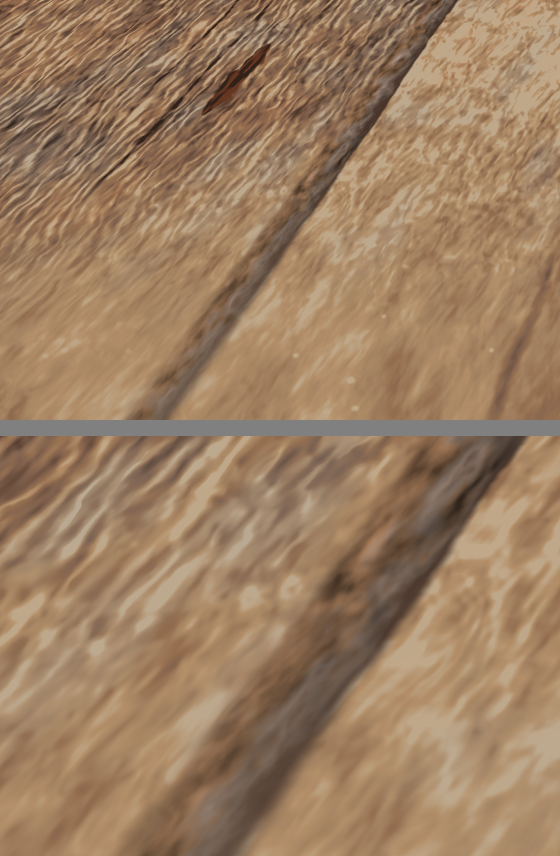
Top: the whole. Bottom: its middle third, enlarged.
This texture is drawn by a Shadertoy shader. Its source:

```glsl
// Weathered wooden boards seen at a low angle, split by a dark diagonal gap.
// Perspective board coordinates carry layered noise grain, cracks and a gouge;
// one tone value drives a brown palette, and detail softens toward the viewer.

#define VANISH vec2(2.23, 2.67)
#define GAP_LEFT 0.300
#define GAP_RIGHT 0.41
#define RING_RATE 31.0
#define RING_WARP 4.0
#define RIDGE_CONTRAST 2.1
#define FINE_CONTRAST 1.9
#define BROAD_CONTRAST 1.75
#define NEAR_BLUR 0.022
#define FAR_BLUR 0.005

const vec3 PITCH = vec3(0.19, 0.13, 0.10);
const vec3 UMBER = vec3(0.36, 0.26, 0.20);
const vec3 DUSK = vec3(0.51, 0.39, 0.31);
const vec3 BROWN = vec3(0.58, 0.43, 0.31);
const vec3 TAN = vec3(0.64, 0.51, 0.38);
const vec3 HONEY = vec3(0.70, 0.56, 0.41);
const vec3 PALE = vec3(0.75, 0.66, 0.54);
const vec3 RUST = vec3(0.40, 0.21, 0.13);
const vec3 SLATE = vec3(0.42, 0.36, 0.32);

float hash(vec2 p) {
    vec3 q = fract(p.xyx * 0.1031);
    q += dot(q, q.yzx + 33.33);
    return fract((q.x + q.y) * q.z);
}

float noise(vec2 p) {
    vec2 i = floor(p), f = fract(p);
    f = f * f * (3.0 - 2.0 * f);
    return mix(mix(hash(i), hash(i + vec2(1, 0)), f.x),
               mix(hash(i + vec2(0, 1)), hash(i + vec2(1, 1)), f.x), f.y);
}

// Layered noise centred on zero
float fbm(vec2 p) {
    float sum = 0.0, amp = 0.5;
    for (int i = 0; i < 4; i++) {
        sum += amp * (noise(p) - 0.5);
        p = p * 2.03 + 17.3;
        amp *= 0.5;
    }
    return sum;
}

// Tone to wood colour, dark to light
vec3 woodRamp(float t) {
    vec3 c = mix(PITCH, UMBER, clamp(t + 3.2, 0.0, 1.0));
    c = mix(c, DUSK, clamp(t + 2.2, 0.0, 1.0));
    c = mix(c, BROWN, clamp((t + 1.2) / 0.6, 0.0, 1.0));
    c = mix(c, TAN, clamp((t + 0.6) / 0.6, 0.0, 1.0));
    c = mix(c, HONEY, clamp(t / 0.6, 0.0, 1.0));
    return mix(c, PALE, clamp((t - 0.6) / 0.6, 0.0, 1.0));
}

// Soft wandering line along the boards, swelling and thinning
float crack(vec2 b, float across, float width, float blur) {
    float wander = 0.03 * fbm(vec2(b.y * 8.0, across * 40.0));
    float w = width * (0.2 + 1.2 * noise(vec2(b.y * 18.0, across * 9.0)));
    return 1.0 - smoothstep(w * 0.3, w + blur, abs(b.x - across - wander));
}

// Rare pale chips, one jittered dot in some cells
float chips(vec2 p, float blur) {
    vec2 cell = floor(p * 15.0);
    vec2 spot = 0.25 + 0.5 * vec2(hash(cell + 3.1), hash(cell + 8.7));
    float size = 0.002 + 0.004 * hash(cell + 5.0);
    float d = length((fract(p * 15.0) - spot) * vec2(0.8, 1.0)) / 15.0;
    return step(0.93, hash(cell)) * (1.0 - smoothstep(0.0, size + blur * 0.3, d));
}

void mainImage(out vec4 fragColor, in vec2 fragCoord) {
    vec2 p = fragCoord / iResolution.y;
    float depth = 1.0 - p.y / VANISH.y;
    vec2 b = vec2((p.x - VANISH.x) / depth + VANISH.x, p.y / depth);
    float focus = smoothstep(0.12, 0.68, p.y);
    float blur = mix(NEAR_BLUR, FAR_BLUR, focus);

    // Shared grain, from broad mottling to short fine fibres
    float mottle = fbm(b * vec2(5.5, 3.0));
    float streak = fbm(b * vec2(27.0, 10.0) + 2.0 * mottle);
    float bend = fbm(b * vec2(9.0, 8.0));
    float fine = noise(b * vec2(72.0, 28.0) + 4.0 * bend) - 0.5;
    fine += 0.7 * (noise(b * vec2(118.0, 55.0) + 6.0 * bend) - 0.5);
    fine *= mix(0.22, 1.0, focus);

    // Left board: dense wavy ridges broken into short light and dark dashes
    float rough = smoothstep(0.0, 0.52, p.y - 0.5 * p.x);
    float swirl = RING_WARP * fbm(b * vec2(6.0, 2.6) + 4.0);
    float phase = b.x * RING_RATE + swirl + 1.2 * fbm(b * vec2(26.0, 18.0));
    float wave = 0.5 + 0.5 * sin(6.2832 * phase);
    float dash = smoothstep(0.25, 0.7, noise(vec2(phase * 2.0, b.y * 20.0) + 9.0));
    float ridge = wave * dash - 0.25;
    ridge -= 0.5 * (1.0 - wave) * noise(b * vec2(36.0, 20.0)) - 0.125;
    float leftTone = mix(0.28, -0.7, rough) + BROAD_CONTRAST * (mottle + streak);
    leftTone += ridge * RIDGE_CONTRAST * rough * mix(0.25, 1.0, focus);
    leftTone += fine * FINE_CONTRAST * mix(1.0, 0.75, rough);

    // Right board: smoother, brighter far away, with faint cross marks
    float rightTone = 0.36 + 0.65 * smoothstep(0.5, 1.0, p.y);
    rightTone -= 0.75 * smoothstep(0.75, 1.33, p.x) * (1.0 - p.y);
    rightTone += BROAD_CONTRAST * (1.2 * mottle + streak) + fine * FINE_CONTRAST;
    rightTone += 1.2 * fbm(vec2(p.x * 12.0, p.y * 65.0 + p.x * 8.0)) * focus;

    float side = smoothstep(GAP_LEFT, GAP_RIGHT, b.x);
    float tone = mix(leftTone, rightTone, side);

    // Long cracks
    float split = crack(b, -0.42, 0.007, blur) * smoothstep(0.68, 0.8, p.y);
    split += crack(b, -0.29, 0.008, blur) * smoothstep(0.45, 0.65, p.y);
    split += 0.6 * crack(b, 1.165, 0.012, blur) * (1.0 - smoothstep(0.3, 0.45, p.y));
    split += 0.35 * crack(b, 0.95, 0.004, blur) * smoothstep(0.4, 0.6, p.y);
    tone -= 2.0 * split;
    tone += 1.2 * chips(p, blur) * mix(0.4, 1.0, side);
    vec3 col = woodRamp(tone);

    // Faint cool patches and reddish wear
    float stain = fbm(b * vec2(9.0, 5.0) + 21.0);
    float grey = dot(col, vec3(0.35, 0.45, 0.2));
    col = mix(col, vec3(grey), clamp(1.3 * stain, 0.0, 0.28) * focus);
    col *= 1.0 + vec3(0.02, -0.03, -0.05) * smoothstep(0.0, 0.3, -stain) * rough;

    // Gouge: a ragged tapered hollow with a rusty floor
    vec2 o = p - vec2(0.564, 0.81);
    vec2 g = 0.707 * vec2(o.x + o.y, o.y - o.x);
    g.y += 0.018 * fbm(vec2(g.x * 16.0, 5.0));
    float hollow = 0.017 * (1.0 - pow(abs(g.x) / 0.135, 2.0));
    hollow += 0.022 * fbm(g * vec2(40.0, 60.0));
    float inside = smoothstep(-0.004, 0.004, hollow - abs(g.y));
    float floorLight = smoothstep(0.4, 0.8, noise(g * vec2(28.0, 170.0)) - g.y * 14.0);
    col = mix(col, mix(PITCH, RUST, floorLight), inside);

    // Gap: soft brown lip, mottled grey core, crisp shadow at the right edge
    float wobble = 0.025 * fbm(vec2(b.y * 7.0, 2.0)) + 0.009 * fbm(b * vec2(20.0, 30.0));
    float s = (b.x + wobble - GAP_LEFT) / (GAP_RIGHT - GAP_LEFT);
    float soft = blur / (GAP_RIGHT - GAP_LEFT);
    float inGap = smoothstep(-1.3 * soft, 0.08 + 1.3 * soft, s);
    inGap *= 1.0 - smoothstep(1.0 - soft, 1.0 + soft, s);
    float flakes = fbm(b * vec2(36.0, 19.0) + 40.0);
    vec3 gapCol = mix(BROWN * 0.92, SLATE, smoothstep(0.2, 0.75, s + 1.7 * flakes));
    gapCol *= 1.0 + 1.3 * flakes + 0.4 * fine;
    float shade = smoothstep(0.65, 0.97, s + 0.9 * flakes);
    shade += 0.3 * (1.0 - smoothstep(0.0, 0.1 + soft, abs(s - 0.07)));
    gapCol = mix(gapCol, PITCH * 1.3, clamp(shade, 0.0, 1.0) * mix(0.55, 0.85, focus));
    col = mix(col, gapCol, inGap * mix(0.85, 1.0, focus));

    fragColor = vec4(clamp(col, 0.0, 1.0), 1.0);
}
```
